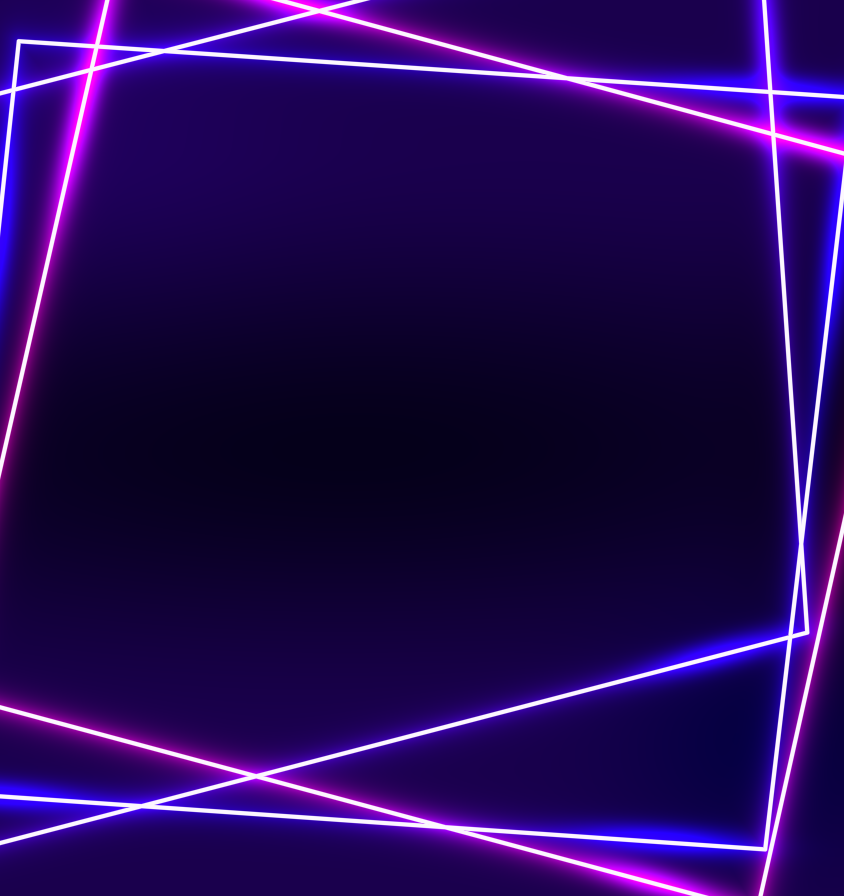
Give the GLSL for this background, as a Shadertoy shader.

```glsl
#define LINE_HALF_WIDTH 0.0024
#define HALO_WIDTH 0.011
#define HALO_GAIN 0.75
#define FLARE_WIDTH 0.016
#define DARK_CENTRE vec2(0.38, 0.50)

const vec3 BLUE = vec3(0.10, 0.0, 0.95);
const vec3 VIOLET = vec3(0.30, 0.0, 0.85);
const vec3 PINK = vec3(0.85, 0.0, 0.58);
const vec3 MAGENTA = vec3(0.72, 0.0, 1.0);
const vec3 CORE = vec3(0.99, 0.97, 1.0);

float segmentDistance(vec2 p, vec2 a, vec2 b) {
    vec2 pa = p - a, ba = b - a;
    return length(pa - ba * clamp(dot(pa, ba) / dot(ba, ba), 0.0, 1.0));
}

// Distance to the outline of a four-cornered frame
float frameDistance(vec2 p, vec2 corners[4]) {
    float d = 10.0;
    for (int i = 0; i < 4; i++)
        d = min(d, segmentDistance(p, corners[i], corners[(i + 1) % 4]));
    return d;
}

// Soft streak: centre in xy, half axis in zw
float flare(vec2 p, vec4 streak) {
    vec2 q = p - streak.xy, axis = streak.zw;
    float halfLength = length(axis);
    float along = dot(q, axis) / (halfLength * halfLength);
    float across = (q.x * axis.y - q.y * axis.x) / (halfLength * FLARE_WIDTH);
    return exp(-along * along - across * across);
}

float halo(float d) {
    return HALO_GAIN * exp(-d / HALO_WIDTH);
}

float core(float d) {
    float pixel = 1.0 / iResolution.y;
    return 1.0 - smoothstep(-0.75 * pixel, 0.75 * pixel, d - LINE_HALF_WIDTH);
}

vec3 backdrop(vec2 p) {
    float d = length((p - DARK_CENTRE) * vec2(0.50, 1.85));
    vec3 col = mix(vec3(0.018, 0.0, 0.10), vec3(0.10, 0.0, 0.30), smoothstep(0.0, 0.62, d));
    // Corner tints
    vec2 upperLeft = (p - vec2(0.10, 0.86)) / 0.22;
    vec2 lowerRight = (p - vec2(0.86, 0.17)) / vec2(0.17, 0.14);
    vec2 rightEdge = (p - vec2(0.98, 0.48)) / vec2(0.12, 0.25);
    col += vec3(0.02, 0.0, 0.06) * exp(-dot(upperLeft, upperLeft));
    col = mix(col, vec3(0.0, 0.0, 0.25), 0.85 * exp(-dot(lowerRight, lowerRight)));
    return col * (1.0 - 0.6 * exp(-dot(rightEdge, rightEdge)));
}

void mainImage(out vec4 fragColor, in vec2 fragCoord) {
    vec2 p = fragCoord / iResolution.y;

    // Three overlapping frames
    float blueDist = frameDistance(p, vec2[4](
        vec2(0.021, 0.954), vec2(0.953, 0.891), vec2(0.854, 0.052), vec2(-0.069, 0.116)));
    float violetDist = frameDistance(p, vec2[4](
        vec2(0.901, 0.294), vec2(0.845, 1.114), vec2(-0.150, 0.857), vec2(-0.100, 0.033)));
    float pinkDist = frameDistance(p, vec2[4](
        vec2(0.131, 1.049), vec2(1.029, 0.805), vec2(0.845, -0.017), vec2(-0.057, 0.226)));

    // Bright streaks along the tubes
    vec4 blueStreaks[6] = vec4[6](
        vec4(0.86, 0.900, 0.110, -0.007), vec4(0.00, 0.745, 0.011, 0.110),
        vec4(0.74, 0.063, 0.090, -0.006), vec4(0.00, 0.113, 0.090, -0.006),
        vec4(0.80, 0.270, 0.080, 0.021), vec4(0.935, 0.730, 0.014, 0.120));
    vec4 magentaStreaks[4] = vec4[4](
        vec4(0.095, 0.890, 0.029, 0.125), vec4(0.92, 0.835, 0.100, -0.027),
        vec4(0.32, 1.000, 0.070, -0.019), vec4(0.73, 0.016, 0.070, -0.019));
    float blueFlare = 0.0, magentaFlare = 0.0;
    for (int i = 0; i < 6; i++) blueFlare += flare(p, blueStreaks[i]);
    for (int i = 0; i < 4; i++) magentaFlare += flare(p, magentaStreaks[i]);
    float violetFlare = flare(p, vec4(0.857, 0.94, -0.008, 0.12));

    // Light accumulates over the backdrop
    vec3 col = backdrop(p);
    col += BLUE * (0.65 * halo(blueDist) + 0.70 * blueFlare);
    col += VIOLET * (0.75 * halo(violetDist) + 0.60 * violetFlare);
    col += PINK * halo(pinkDist) + 0.65 * MAGENTA * magentaFlare;

    // White tube cores
    float tube = max(core(blueDist), max(core(violetDist), core(pinkDist)));
    fragColor = vec4(mix(min(col, 1.0), CORE, tube), 1.0);
}
```
